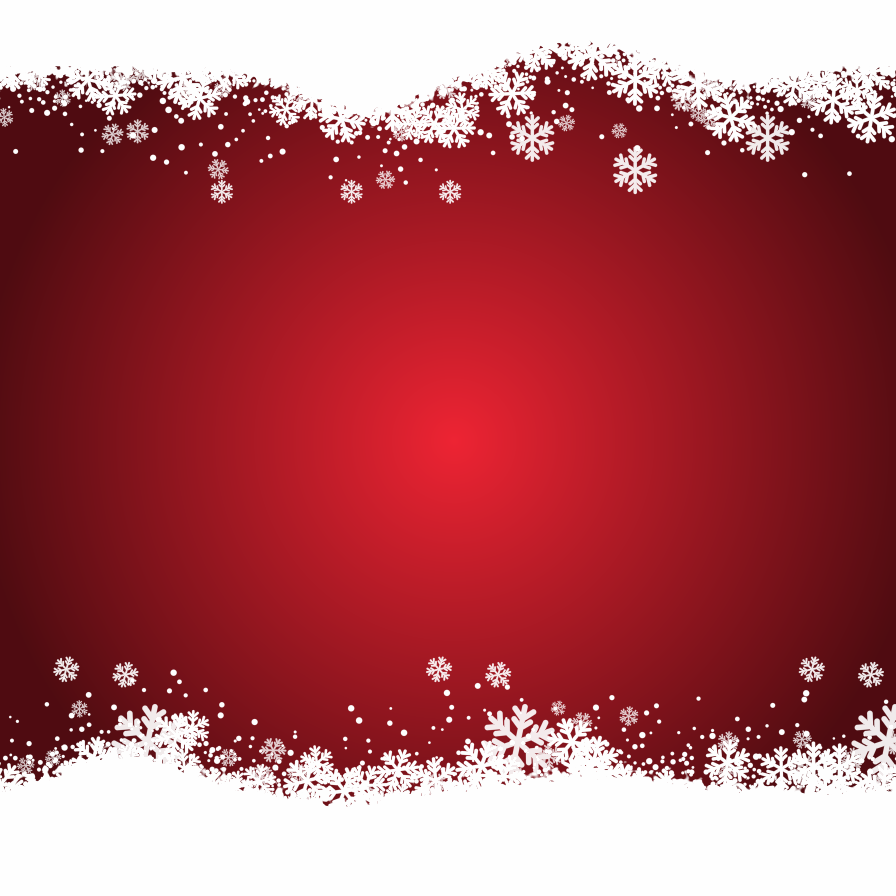
Write a WebGL 1 fragment shader that draws this background.

```glsl
precision highp float;
// Winter backdrop: a red radial glow framed by wavy snow banks above and below.
// The banks are sums of soft bumps; grains, dots and six-armed flakes are
// scattered on jittered grids whose density fades away from the snow.

uniform vec2 u_resolution;

#define GLOW_CENTER vec2(0.507, 0.508)
#define GLOW_COLOR vec3(0.93, 0.14, 0.20)
#define RIM_COLOR vec3(0.31, 0.045, 0.065)
#define SNOW_COLOR vec3(0.995)
#define GLOW_RADIUS 0.53
#define CRUST_DEPTH 0.03
#define CRUST_SCALE 130.0
#define ARM_WIDTH 0.075
#define SNOW_REACH 0.2

float hash(vec2 p) {
  vec3 q = fract(vec3(p.xyx) * 0.1031);
  q += dot(q, q.yzx + 33.33);
  return fract((q.x + q.y) * q.z);
}

vec2 hash2(vec2 p) {
  return vec2(hash(p), hash(p + 57.3));
}

float gradientAt(vec2 cell, vec2 offset) {
  float a = 6.28318 * hash(cell);
  return dot(vec2(cos(a), sin(a)), offset);
}

float gradientNoise(vec2 p) {
  vec2 i = floor(p), f = fract(p);
  vec2 u = f * f * (3.0 - 2.0 * f);
  vec2 e = vec2(1.0, 0.0);
  float low = mix(gradientAt(i, f), gradientAt(i + e.xy, f - e.xy), u.x);
  float high = mix(gradientAt(i + e.yx, f - e.yx), gradientAt(i + e.xx, f - e.xx), u.x);
  return mix(low, high, u.y);
}

float bump(float x, float center, float width) {
  float t = (x - center) / width;
  return exp(-t * t);
}

// Distance into the red field from the nearer snow bank
float bankDistance(vec2 p) {
  float top = 0.926 - 0.047 * bump(p.x, 0.41, 0.092)
            + 0.030 * bump(p.x, 0.645, 0.09) - 0.017 * bump(p.x, 0.83, 0.06);
  float bottom = 0.113 + 0.040 * bump(p.x, 0.143, 0.09)
               - 0.013 * bump(p.x, 0.38, 0.08) + 0.017 * bump(p.x, 0.66, 0.12);
  return min(top - p.y, p.y - bottom);
}

float segment(vec2 p, vec2 a, vec2 b) {
  vec2 ab = b - a;
  return length(p - a - ab * clamp(dot(p - a, ab) / dot(ab, ab), 0.0, 1.0));
}

float disc(vec2 p, float radius, float pixel) {
  return 1.0 - smoothstep(radius - pixel, radius + pixel, length(p));
}

// Six folded arms, each with two pairs of side twigs
float flake(vec2 p, float radius, float turn, float pixel) {
  float r = length(p) / radius;
  if (r > 1.3) return 0.0;
  float a = mod(atan(p.y, p.x + 1e-6) + turn, 1.047198) - 0.523599;
  vec2 q = r * vec2(cos(a), abs(sin(a)));
  float d = segment(q, vec2(0.0), vec2(0.95, 0.0));
  d = min(d, segment(q, vec2(0.38, 0.0), vec2(0.58, 0.22)));
  d = min(d, segment(q, vec2(0.62, 0.0), vec2(0.86, 0.25)));
  float blur = pixel / radius;
  return 1.0 - smoothstep(ARM_WIDTH - blur, ARM_WIDTH + blur, d);
}

// Jittered grid of discs (arms = 0) or flakes (arms = 1)
float scatter(vec2 p, float cell, vec2 radii, float reach, float fill, float arms, float pixel) {
  vec2 home = floor(p / cell);
  float cover = 0.0;
  for (int j = -1; j <= 1; j++) {
    for (int i = -1; i <= 1; i++) {
      vec2 id = home + vec2(float(i), float(j));
      vec2 seed = id + 900.0 * cell + 11.0;
      vec2 center = (id + hash2(seed)) * cell;
      float chance = fill * (1.0 - bankDistance(center) / reach);
      if (hash(seed + 19.7) > chance) continue;
      float radius = mix(radii.x, radii.y, hash(seed + 83.1));
      float shape = arms > 0.5 ? flake(p - center, radius, 6.28 * hash(seed + 5.9), pixel)
                               : disc(p - center, radius, pixel);
      cover = max(cover, shape);
    }
  }
  return cover;
}

// Larger flakes hanging in a row above, and in pairs and clumps below
float accentFlakes(vec2 p, float pixel) {
  float cover = 0.0;
  for (int i = 0; i < 6; i++) {
    float n = float(i), large = step(2.5, n);
    float x = 0.245 + 0.122 * n + 0.026 * sin(1.25 * n + 0.1);
    float y = 0.786 + large * (0.042 - 0.018 * cos(3.14159 * n));
    cover = max(cover, flake(p - vec2(x, y), mix(0.013, 0.026, large), 0.0, pixel));
    float group = floor(n * 0.5), side = mod(n, 2.0) * 2.0 - 1.0;
    vec2 pairAt = vec2(0.107 + 0.416 * group + 0.033 * side, 0.25 - 0.003 * side);
    cover = max(cover, flake(p - pairAt, 0.0145, 0.3, pixel));
    vec2 clumpAt = vec2(0.165 + 0.413 * group, 0.172);
    cover = max(cover, flake(p - clumpAt, 0.042, 0.2, pixel));
  }
  return cover;
}

void main() {
  vec2 p = gl_FragCoord.xy / u_resolution;
  float pixel = 0.7 / min(u_resolution.x, u_resolution.y);
  float glow = clamp(length(p - GLOW_CENTER) / GLOW_RADIUS, 0.0, 1.0);
  vec3 color = mix(GLOW_COLOR, RIM_COLOR, glow);

  float depth = bankDistance(p);
  if (depth < SNOW_REACH) {
    // Solid bank with a crumbling crust
    float crust = 0.3 + 0.8 * gradientNoise(p * CRUST_SCALE) - depth / CRUST_DEPTH;
    float snow = max(smoothstep(-0.1, 0.1, crust), smoothstep(pixel, -pixel, depth));
    // Grains, drifting dots, dense flakes, then loose pale flakes
    snow = max(snow, scatter(p, 0.007, vec2(0.0014, 0.0030), 0.052, 0.85, 0.0, pixel));
    snow = max(snow, scatter(p, 0.014, vec2(0.0013, 0.0036), 0.125, 0.75, 0.0, pixel));
    snow = max(snow, scatter(p, 0.036, vec2(0.018, 0.030), 0.065, 0.9, 1.0, pixel));
    snow = max(snow, 0.8 * scatter(p, 0.034, vec2(0.008, 0.015), 0.13, 0.4, 1.0, pixel));
    snow = max(snow, 0.92 * accentFlakes(p, pixel));
    color = mix(color, SNOW_COLOR, snow);
  }
  gl_FragColor = vec4(color, 1.0);
}
```
